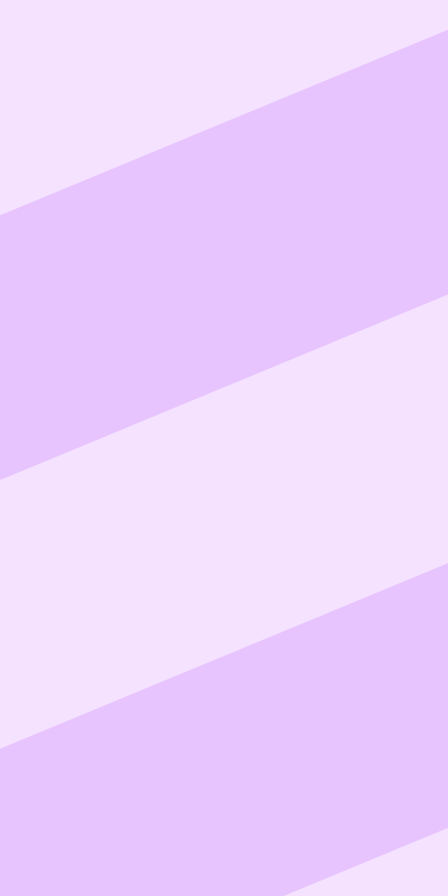
A Shadertoy shader for this pattern:

```glsl
// Broad diagonal stripes in two flat lilac tones, rising to the right at 22.5 degrees.
// Position is projected on the stripe normal, folded into one period,
// and the distance to the band edge is smoothed over about one pixel.

const float PERIOD = 1.1; // in canvas widths, across the stripes

// Signed distance to the nearest band, negative inside.
float bandDistance(vec2 p) {
    float angle = radians(22.5);
    float across = dot(p, vec2(-sin(angle), cos(angle))) - 0.0307;
    float folded = abs(fract(across / PERIOD + 0.5) - 0.5) * PERIOD;
    return folded - 0.273;
}

void mainImage(out vec4 fragColor, in vec2 fragCoord) {
    // Canvas width is one unit
    vec2 p = fragCoord / iResolution.x;
    float pixel = 1.0 / iResolution.x;

    // Antialiased band over the pale ground
    float band = 1.0 - smoothstep(-0.7 * pixel, 0.7 * pixel, bandDistance(p));
    vec3 paleLilac = vec3(0.957, 0.886, 1.0);
    vec3 deepLilac = vec3(0.908, 0.769, 1.0);
    fragColor = vec4(mix(paleLilac, deepLilac, band), 1.0);
}
```
